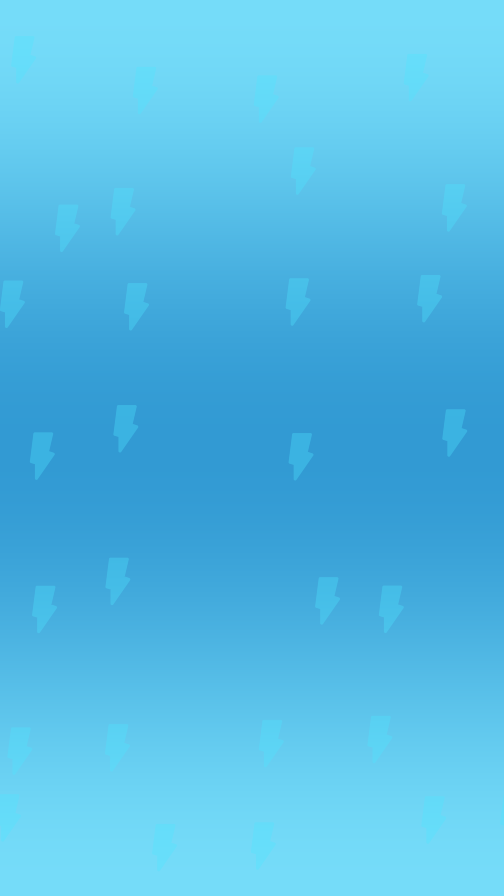
This pattern is drawn by a WebGL 2 fragment shader. Its source:

```glsl
#version 300 es
precision highp float;

uniform vec2 u_resolution;
out vec4 fragColor;

const int CORNERS = 7;
const vec2 BOLT[CORNERS] = vec2[CORNERS](
    vec2(-9.5, 28.0), vec2(12.0, 28.0), vec2(6.5, 4.5), vec2(14.0, 2.0),
    vec2(-7.5, -29.0), vec2(-7.5, -9.5), vec2(-14.0, -7.5));

vec2 hash2(vec2 cell) {
    vec2 k = vec2(dot(cell, vec2(127.1, 311.7)), dot(cell, vec2(269.5, 183.3)));
    return fract(sin(k) * 43758.5453);
}

// Signed distance to the bolt outline, with rounded corners
float boltDistance(vec2 p) {
    float nearest = dot(p - BOLT[0], p - BOLT[0]);
    float side = 1.0;
    for (int i = 0, j = CORNERS - 1; i < CORNERS; j = i, i++) {
        vec2 edge = BOLT[j] - BOLT[i];
        vec2 w = p - BOLT[i];
        vec2 toEdge = w - edge * clamp(dot(w, edge) / dot(edge, edge), 0.0, 1.0);
        nearest = min(nearest, dot(toEdge, toEdge));
        bvec3 crossing = bvec3(p.y >= BOLT[i].y, p.y < BOLT[j].y,
                               edge.x * w.y > edge.y * w.x);
        if (all(crossing) || all(not(crossing))) side = -side;
    }
    return side * sqrt(nearest) - 2.0;
}

// Jittered grid of bolts, each wrapped around the tile edges
float scatteredBolts(vec2 p, vec2 tile) {
    const vec2 grid = vec2(4.0, 7.0);
    float d = 1e3;
    for (float row = 0.0; row < grid.y; row++) {
        for (float col = 0.0; col < grid.x; col++) {
            vec2 cell = vec2(col, row);
            vec2 jitter = (hash2(cell + 3.0) - 0.5) * vec2(0.76, 0.6);
            vec2 offset = p - (cell + vec2(0.3, 0.4) + jitter) / grid * tile;
            offset -= tile * round(offset / tile);
            offset *= 648.0;
            if (dot(offset, offset) < 1600.0) d = min(d, boltDistance(offset));
        }
    }
    return d;
}

void main() {
    vec2 p = gl_FragCoord.xy / u_resolution.x;
    vec2 tile = vec2(1.0, u_resolution.y / u_resolution.x);

    // Vertical gradient, light at both ends and deep in the middle
    float light = 0.5 + 0.5 * cos(6.2831853 * p.y / tile.y);
    vec3 deepBlue = vec3(0.195, 0.604, 0.828);
    vec3 paleCyan = vec3(0.460, 0.863, 0.976);
    vec3 color = mix(deepBlue, paleCyan, light);

    // Translucent bolts with smoothed edges
    float pixel = 648.0 / u_resolution.x;
    float bolt = 1.0 - smoothstep(-0.6 * pixel, 0.6 * pixel, scatteredBolts(p, tile));
    vec3 boltCyan = vec3(0.30, 0.90, 1.0);
    color = mix(color, boltCyan, 0.33 * bolt);

    fragColor = vec4(color, 1.0);
}
```
